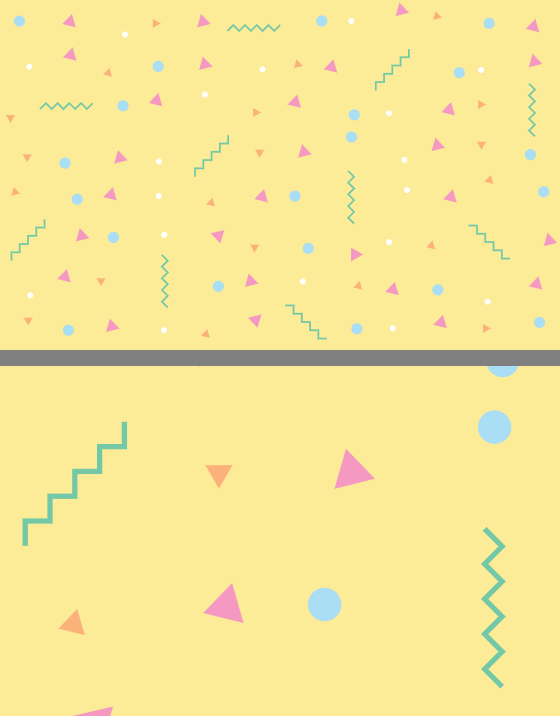
Top: the whole. Bottom: its middle third, enlarged.
Reproduce this pattern procedurally as a WebGL 1 fragment shader.

```glsl
precision highp float;
uniform vec2 u_resolution;

const vec3 CREAM  = vec3(0.99, 0.925, 0.595);
const vec3 PINK   = vec3(0.96, 0.60, 0.76);
const vec3 SKY    = vec3(0.665, 0.87, 0.955);
const vec3 ORANGE = vec3(0.985, 0.70, 0.48);
const vec3 MINT   = vec3(0.45, 0.785, 0.655);
const vec3 WHITE  = vec3(1.0);

const float ROWS = 8.0;
const float COLUMNS_PER_HEIGHT = 7.5;
const float ZIGZAG_REACH = 0.08;
const float CONFETTI_REACH = 0.03;

vec2 hash22(vec2 p) {
  vec3 q = fract(p.xyx * vec3(0.1031, 0.1030, 0.0973));
  q += dot(q, q.yzx + 33.33);
  return fract((q.xx + q.yz) * q.zy);
}

// Expresses p in a frame turned counterclockwise by the angle
vec2 turn(vec2 p, float degrees) {
  float a = radians(degrees);
  return vec2(cos(a) * p.x + sin(a) * p.y, cos(a) * p.y - sin(a) * p.x);
}

float circle(vec2 p, float radius) {
  return length(p) - radius;
}

// Equilateral triangle with its tip along +x
float triangle(vec2 p, float tip) {
  return max(-p.x, 0.5 * p.x + 0.866 * abs(p.y)) - 0.5 * tip;
}

// Nine diagonal strokes with mitred corners and square ends
float zigzag(vec2 p, float stride, float width) {
  float halfLength = 4.5 * stride;
  float x = clamp(p.x, -halfLength, halfLength);
  float fold = abs(mod((x + halfLength) / stride, 2.0) - 1.0);
  float wave = stride * (0.5 - fold) + p.x - x;
  float line = abs(p.y - wave) - width * 0.7071;
  float ends = abs(p.x + p.y) - 5.0 * stride;
  return 0.7071 * max(line, ends);
}

// Mostly leaning left or right, sometimes squared to the axes
float triangleAngle(vec2 rnd, float squareShare, float squareAngle) {
  float leaning = rnd.y < 0.5 ? 76.0 : 104.0;
  float square = rnd.y < 0.5 ? 0.0 : squareAngle;
  return rnd.x < squareShare ? square : leaning;
}

float coverage(float dist, float pixel) {
  return clamp(0.5 - dist / pixel, 0.0, 1.0);
}

// Ten slots per row: slot 0 holds a zigzag, the others confetti
float slotOf(vec2 id) {
  return mod(id.x + 3.0 * id.y + 4.0, 10.0);
}

// Confetti next to a zigzag moves away from it
vec2 pushFromZigzag(float slot) {
  return vec2(float(slot == 1.0) - float(slot == 9.0),
              float(slot == 3.0) - float(slot == 7.0));
}

vec2 motifCenter(vec2 id, vec2 cell, vec2 canvas, float slot) {
  bool isZigzag = slot == 0.0;
  vec2 jitter = (hash22(id + 17.0) - 0.5) * (isZigzag ? 0.2 : 0.4);
  vec2 center = (id + 0.5 + jitter + 0.22 * pushFromZigzag(slot)) * cell;
  float margin = isZigzag ? ZIGZAG_REACH : CONFETTI_REACH;
  return clamp(center, vec2(margin), canvas - margin);
}

// Colour in rgb, signed distance in a
vec4 motif(vec2 p, vec2 id, float slot) {
  if (slot == 0.0) {
    float angle = 45.0 * (1.0 - mod(id.x, 4.0));
    return vec4(MINT, zigzag(turn(p, angle), 0.0167, 0.005));
  }
  vec2 rnd = hash22(id + 53.0);
  float place = mod(slot + floor(9.0 * hash22(vec2(id.y, 5.0)).x), 9.0);
  if (mod(place, 3.0) == 0.0) {
    return vec4(PINK, triangle(turn(p, triangleAngle(rnd, 0.2, 43.0)), 0.0229));
  }
  float kind = mod(place - floor(place / 3.0) - 1.0, 3.0);
  if (kind == 0.0) return vec4(SKY, circle(p, 0.0159));
  if (kind == 1.0) return vec4(WHITE, circle(p, 0.0085));
  return vec4(ORANGE, triangle(turn(p, triangleAngle(rnd, 0.55, 30.0)), 0.015));
}

void main() {
  float pixel = 1.0 / u_resolution.y;
  vec2 p = gl_FragCoord.xy * pixel;
  vec2 canvas = u_resolution * pixel;
  vec2 grid = vec2(floor(canvas.x * COLUMNS_PER_HEIGHT + 0.5), ROWS);
  vec2 cell = canvas / grid;
  vec2 home = floor(p / cell);

  vec3 color = CREAM;
  for (int j = -1; j <= 1; j++) {
    for (int i = -1; i <= 1; i++) {
      vec2 id = home + vec2(float(i), float(j));
      // Only whole motifs inside the canvas
      if (any(lessThan(id, vec2(0.0))) || any(greaterThanEqual(id, grid))) continue;
      float slot = slotOf(id);
      vec4 shape = motif(p - motifCenter(id, cell, canvas, slot), id, slot);
      color = mix(color, shape.rgb, coverage(shape.a, pixel));
    }
  }
  gl_FragColor = vec4(color, 1.0);
}
```
